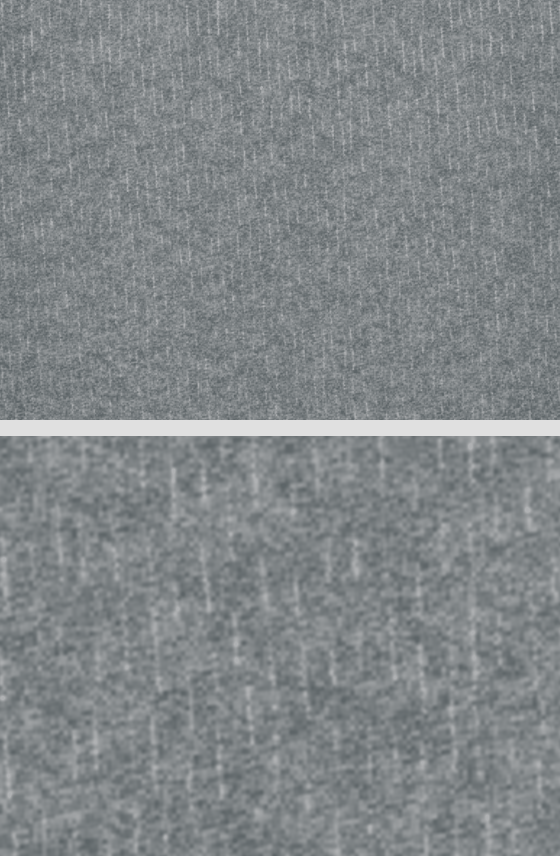
Top: the whole. Bottom: its middle third, enlarged.
Write a Shadertoy shader that draws this texture.

```glsl
// Grey knitted fabric with short raised vertical ribs and soft mottled patches.

const vec3 SHADOW_GREY = vec3(0.43, 0.455, 0.465);
const vec3 LIGHT_GREY = vec3(0.645, 0.655, 0.662);
const float COLUMNS = 43.0;  // rib columns per canvas height
const float LEAN = 0.055;    // sideways drift of the ribs

float hash(vec2 cell) {
    vec3 q = fract(cell.xyx * vec3(0.1031, 0.1030, 0.0973));
    q += dot(q, q.yzx + 33.33);
    return fract((q.x + q.y) * q.z);
}

float valueNoise(vec2 p) {
    vec2 cell = floor(p);
    vec2 f = fract(p);
    f = f * f * (3.0 - 2.0 * f);
    float low = mix(hash(cell), hash(cell + vec2(1, 0)), f.x);
    float high = mix(hash(cell + vec2(0, 1)), hash(cell + vec2(1, 1)), f.x);
    return mix(low, high, f.y);
}

// Rows crowd together toward the bottom, where the cloth recedes.
float rowCoord(float y, float bottomRate, float topRate) {
    return bottomRate * y + 0.5 * (topRate - bottomRate) * y * y;
}

// One broken, slightly wandering thread in each column.
float ribs(vec2 p, float columns) {
    float x = p.x * columns;
    x += 0.22 * (valueNoise(p * vec2(9.0, 12.0)) - 0.5);
    float column = floor(x);
    float row = rowCoord(p.y, 16.5, 9.0) + 9.0 * hash(vec2(column, 7.0));
    vec2 cell = vec2(column, floor(row));
    float along = fract(row);
    float center = 0.5 + 0.36 * (hash(cell + 31.0) - 0.5);
    float across = (x - column - center) / 0.115;
    float rib = exp(-across * across);
    float reach = mix(0.55, 0.95, hash(cell + 57.0));
    float ends = smoothstep(0.0, 0.1, along)
               * (1.0 - smoothstep(reach - 0.12, reach, along));
    return rib * ends * mix(0.45, 1.0, hash(cell + 83.0));
}

// Dull, roughly rectangular hollows between the ribs.
float patches(vec2 p, float columns) {
    vec2 q = vec2(p.x * columns * 0.85, rowCoord(p.y, 72.0, 44.0));
    q.y += 0.5 * valueNoise(p * vec2(130.0, 60.0));
    return smoothstep(0.28, 0.72, valueNoise(q + 17.0));
}

// Fine slanted stitches plus a tighter speckle.
float stitches(vec2 p) {
    vec2 slanted = vec2(p.x + 0.35 * p.y, p.y - 0.25 * p.x);
    float yarn = valueNoise(slanted * vec2(145.0, 245.0));
    float speckle = valueNoise(p * vec2(290.0, 255.0) + 91.0);
    return 0.5 * yarn + 0.5 * speckle - 0.5;
}

// Broad illumination: brighter at the top, fading at the sides.
float lighting(vec2 uv) {
    float side = 2.0 * uv.x - 1.0;
    float cloud = valueNoise(uv * vec2(4.0, 3.0)) - 0.5;
    return 0.10 * (uv.y - 0.5) - 0.10 * pow(abs(side), 4.0) + 0.06 * cloud;
}

void mainImage(out vec4 fragColor, in vec2 fragCoord) {
    vec2 uv = fragCoord / iResolution.xy;
    vec2 p = fragCoord / iResolution.y;
    vec2 cloth = vec2(p.x + LEAN * p.y, p.y);

    float grain = stitches(p);
    float rib = ribs(cloth, COLUMNS) * mix(0.75, 1.1, uv.y);

    float tone = 0.30 + lighting(uv);
    tone += 0.21 * (patches(cloth, COLUMNS) - 0.5);
    tone += 1.2 * grain;
    tone += 0.58 * rib * (1.0 + 0.8 * grain);

    vec3 color = mix(SHADOW_GREY, LIGHT_GREY, clamp(tone, -0.3, 1.2));
    fragColor = vec4(color, 1.0);
}
```
